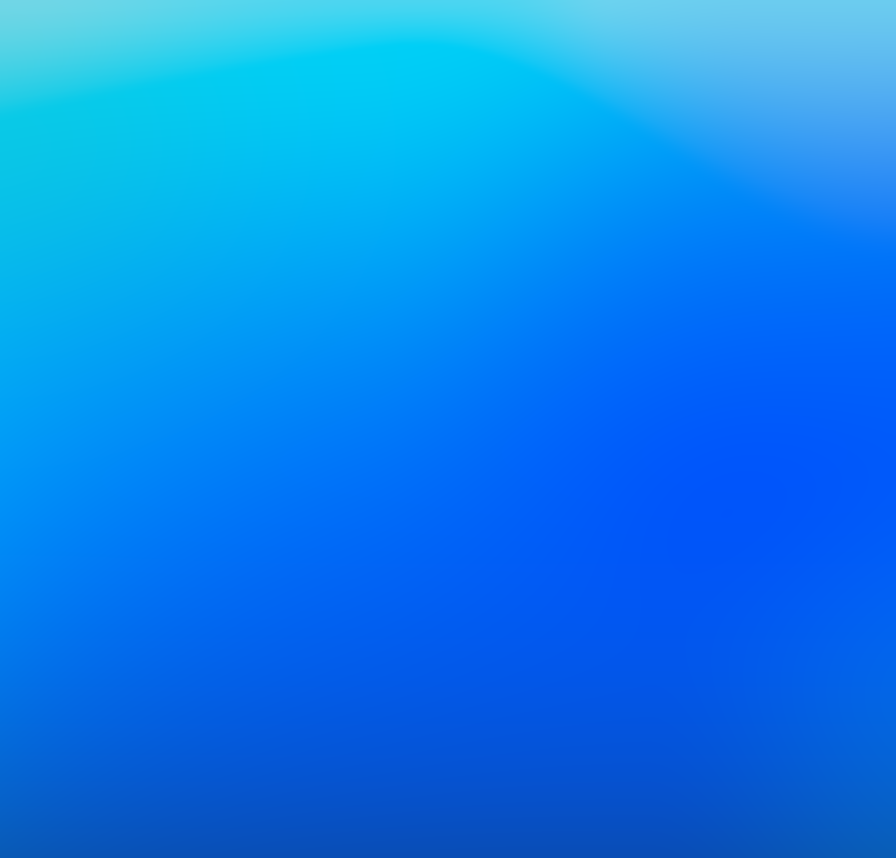
A Shadertoy shader for this background:

```glsl
// Soft blue backdrop: cyan at the upper left melts into royal blue at the right.
// A Gaussian falloff along a bent depth field sets the base; an arched pale haze,
// edge tints and a dark foot are then added as smooth offsets.

const vec3 CYAN  = vec3(0.0, 0.82, 0.965);
const vec3 ROYAL = vec3(0.0, 0.35, 0.98);
const float FALLOFF = 0.418;            // depth over which cyan fades to royal

// Colour offsets, added to the base
const vec3 HAZE_TINT   = vec3(0.42, 0.025, -0.03);
const vec3 LEFT_TINT   = vec3(0.035, -0.01, -0.06);
const vec3 DEEP_TINT   = vec3(0.0, -0.03, 0.005);
const vec3 CORNER_TINT = vec3(0.0, 0.07, 0.0);
const vec3 FOOT_TINT   = vec3(0.035, -0.05, -0.27);

// Places, with x from the left and y from the top
const vec2 LEFT_CENTRE = vec2(0.0, 0.17);
const vec2 LEFT_SIZE   = vec2(0.26, 0.22);
const vec2 DEEP_CENTRE = vec2(0.82, 0.57);
const vec2 DEEP_SIZE   = vec2(0.19, 0.15);
const float ARCH_PEAK  = 0.45;          // x of the top of the arch
const float ARCH_TOP   = 0.054;         // haze thickness at the peak
const float ARCH_LEFT  = 0.089;         // extra thickness at the left edge
const float ARCH_RIGHT = 0.255;         // extra thickness at the right edge
const float FOOT_START = 0.5;

float softSpot(vec2 p, vec2 centre, vec2 size) {
    vec2 d = (p - centre) / size;
    return exp(-dot(d, d));
}

// Distance into the gradient: steeper and further along toward the right
float gradientDepth(vec2 p) {
    float slope = 0.62 + 0.9 * p.x - 0.25 * p.x * p.x;
    return slope * p.y + 0.13 * smoothstep(0.4, 0.85, p.x);
}

// Pale haze above an arch that drops gently left and strongly right
float archHaze(vec2 p) {
    float leftward = max(ARCH_PEAK - p.x, 0.0) / ARCH_PEAK;
    float lower = ARCH_TOP + ARCH_LEFT * pow(leftward, 1.2)
                + ARCH_RIGHT * smoothstep(0.47, 1.02, p.x);
    float amount = 1.0 - pow(clamp(p.y / lower, 0.0, 1.0), 1.4);
    float thin = mix(0.7, 1.0, smoothstep(ARCH_TOP, 0.14, lower));
    // Ease the lower edge so it leaves no crease
    return thin * amount * smoothstep(-0.1, 0.25, amount);
}

void mainImage(out vec4 fragColor, in vec2 fragCoord) {
    vec2 uv = fragCoord / iResolution.xy;
    vec2 p = vec2(uv.x, 1.0 - uv.y);

    // Main cyan to royal sweep
    float depth = gradientDepth(p) / FALLOFF;
    vec3 color = mix(ROYAL, CYAN, exp(-depth * depth));

    // Local tints
    color += LEFT_TINT * softSpot(p, LEFT_CENTRE, LEFT_SIZE);
    color += DEEP_TINT * softSpot(p, DEEP_CENTRE, DEEP_SIZE);
    color += CORNER_TINT * smoothstep(0.72, 1.05, p.x) * smoothstep(0.5, 0.85, p.y);

    // Haze above, darkening below
    color += HAZE_TINT * archHaze(p);
    float foot = max(p.y - FOOT_START, 0.0) / (1.0 - FOOT_START);
    color += FOOT_TINT * pow(foot, 2.5);

    fragColor = vec4(clamp(color, 0.0, 1.0), 1.0);
}
```
